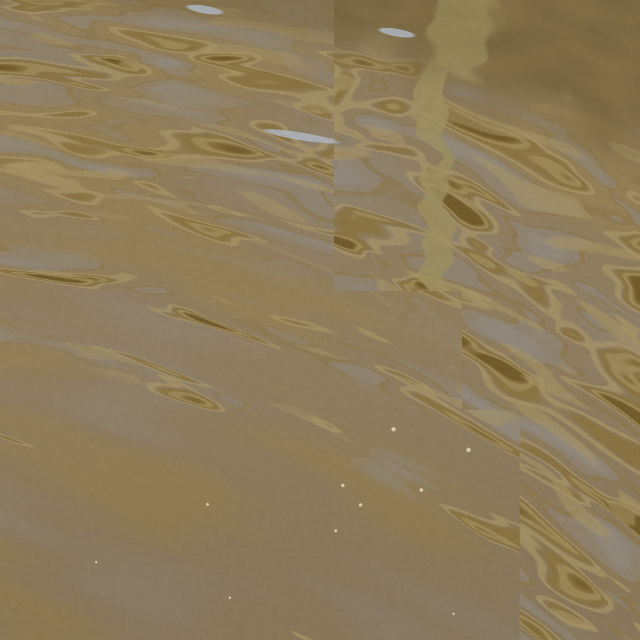
Give the GLSL for this texture, as a Shadertoy shader.

```glsl
// Muddy river water: calm silt below, sheared ripple bands with ochre reflections above and at right.

const vec3 SILT  = vec3(0.555, 0.485, 0.370);
const vec3 TAN   = vec3(0.575, 0.495, 0.335);
const vec3 HAZE  = vec3(0.560, 0.515, 0.450);
const vec3 OCHRE = vec3(0.535, 0.445, 0.245);
const vec3 UMBER = vec3(0.425, 0.340, 0.155);
const vec3 BROWN = vec3(0.475, 0.400, 0.245);
const vec3 CREAM = vec3(0.645, 0.575, 0.395);
const vec3 REED  = vec3(0.610, 0.560, 0.370);
const vec3 SKY   = vec3(0.680, 0.710, 0.750);

vec2 hash2(vec2 p) {
    vec3 q = fract(p.xyx * vec3(0.1031, 0.1030, 0.0973));
    q += dot(q, q.yzx + 33.33);
    return fract((q.xx + q.yz) * q.zy);
}

float cornerSlope(vec2 cell, vec2 offset) {
    float a = 6.2832 * hash2(cell).x;
    return dot(vec2(cos(a), sin(a)), offset);
}

// Gradient noise, about -0.7 to 0.7
float noise(vec2 p) {
    vec2 i = floor(p), f = p - i, e = vec2(1.0, 0.0);
    vec2 u = f * f * f * (f * (f * 6.0 - 15.0) + 10.0);
    float low = mix(cornerSlope(i, f), cornerSlope(i + e, f - e), u.x);
    float high = mix(cornerSlope(i + e.yx, f - e.yx), cornerSlope(i + 1.0, f - 1.0), u.x);
    return mix(low, high, u.y);
}

float band(float v, float center, float halfWidth) {
    return 1.0 - smoothstep(0.4 * halfWidth, halfWidth, abs(v - center));
}

// Height across the flow: constant along a wave crest
float crest(vec2 p) {
    return p.y + p.x * (0.38 - 0.32 * p.y) + 0.08 * p.x * p.x;
}

// Soft, cloudy water without ripples
vec3 calmWater(vec2 p, float t) {
    float cloud = noise(vec2(p.x * 2.5, t * 7.0) + 40.0) + 0.4 * noise(vec2(p.x * 5.0, t * 24.0));
    vec3 col = mix(SILT, TAN, smoothstep(0.0, 0.5, cloud + 0.2 - 0.3 * p.x));
    col = mix(col, HAZE, 0.55 * smoothstep(0.05, 0.5, -cloud));
    return col * (0.95 + 0.05 * smoothstep(0.0, 0.5, p.y));
}

// Nested contours of a stretched noise form lens-shaped reflections
vec3 rippledWater(vec2 p, float t, float activity, vec2 scale, float seed) {
    vec2 q = vec2(p.x, t) * scale + seed;
    q += 0.65 * vec2(noise(q * 0.7 + 11.0), noise(q * 0.8 + 23.0));
    float n = noise(q) + 0.38 * noise(q * vec2(1.7, 2.1) + 7.0);
    float fine = noise(q * vec2(1.2, 1.7) + 61.0);
    float e = n - 0.5 * (1.0 - activity);

    vec3 col = calmWater(p, t);
    col = mix(col, HAZE, 0.8 * activity * smoothstep(0.02, 0.22, -n));
    col = mix(col, vec3(0.57, 0.55, 0.52), 0.6 * activity * smoothstep(0.28, 0.45, -n));
    col = mix(col, OCHRE, 0.85 * smoothstep(0.12, 0.20, e));
    col = mix(col, UMBER, 0.85 * smoothstep(0.31, 0.40, e));
    col = mix(col, CREAM, 0.75 * band(e, 0.09, 0.06));
    col = mix(col, CREAM, 0.60 * band(e, 0.28, 0.05));
    col = mix(col, OCHRE, 0.55 * activity * band(n, -0.13, 0.05));
    return mix(col, CREAM, 0.65 * activity * smoothstep(0.22, 0.32, fine));
}

vec3 leftWater(vec2 p, float t) {
    float wobble = t + 0.018 * noise(vec2(p.x * 5.0, 3.0));
    float bands = max(band(wobble, 0.595, 0.038), 0.85 * band(wobble, 0.478, 0.030));
    float activity = max(bands, smoothstep(0.62, 0.76, t));
    activity *= 0.78 + 0.5 * noise(vec2(p.x * 3.0, t * 13.0) + 5.0);
    vec3 col = rippledWater(p, t, clamp(activity, 0.0, 1.0), vec2(5.5, 32.0), 3.0);
    return mix(col, BROWN, 0.6 * smoothstep(0.98, 1.03, t));
}

vec3 rightWater(vec2 p, float t) {
    float shade = smoothstep(0.94, 1.03, t + 0.05 * noise(p * 8.0));
    vec3 col = rippledWater(p, t, 0.9 - 0.6 * shade, vec2(6.5, 25.0), 19.0);
    vec3 silt = BROWN * (1.0 + 0.12 * noise(vec2(p.x * 12.0, t * 40.0)));
    col = mix(col, silt, 0.85 * shade);

    // Wavering upright reflections of a pole and its pale top
    float sway = 0.06 * noise(vec2(p.y * 9.0, 2.0)) + 0.025 * noise(vec2(p.y * 26.0, 8.0));
    float ragged = 0.018 + 0.02 * noise(vec2(p.x * 14.0, t * 32.0));
    float reach = smoothstep(0.44, 0.52, p.y) * smoothstep(0.93, 0.86, p.y);
    float pole = smoothstep(0.003, -0.003, abs(p.x - 0.685 - sway) - ragged) * reach;
    vec2 top = (p - vec2(0.725, 0.96)) / vec2(0.055, 0.085);
    float head = smoothstep(1.1, 0.8, length(top) + 0.8 * noise(vec2(p.x * 16.0, t * 34.0)));
    return mix(col, REED, 0.8 * max(pole, 0.8 * head));
}

// Slim lens along the flow
float sliver(vec2 p, vec2 center, vec2 size) {
    vec2 d = p - center;
    d.y += 0.16 * d.x;
    return smoothstep(1.15, 0.85, length(d / size));
}

void mainImage(out vec4 fragColor, in vec2 fragCoord) {
    vec2 p = fragCoord / iResolution.xy;
    float t = crest(p);

    // Stepped upright seam between the two stretches of water
    float seam = p.y > 0.545 ? 0.522 : (p.y > 0.15 ? 0.722 + 0.09 * step(p.y, 0.36) : 0.812);
    vec3 col = mix(leftWater(p, t), rightWater(p, t), smoothstep(-0.001, 0.001, p.x - seam));

    // Sky glints near the top
    for (int i = 0; i < 3; i++) {
        float k = float(i);
        vec2 center = vec2(0.32 + 0.15 * k, 0.985 - 0.18 * mod(k, 2.0) - 0.018 * k);
        col = mix(col, SKY, 0.85 * sliver(p, center, vec2(0.028 + 0.03 * mod(k, 2.0), 0.006)));
    }

    // Foam specks on the calm water
    for (int i = 0; i < 10; i++) {
        vec2 h = hash2(vec2(float(i), 17.0));
        vec2 center = vec2(0.04 + 0.7 * h.x, 0.03 + 0.3 * h.y);
        float radius = 0.0018 + 0.002 * h.x * h.y;
        col = mix(col, vec3(0.83, 0.80, 0.70), smoothstep(1.4, 0.5, length(p - center) / radius));
    }

    // Faint surface grain
    col *= 1.0 + 0.025 * noise(p * 190.0) + 0.02 * noise(p * vec2(60.0, 110.0));
    fragColor = vec4(col, 1.0);
}
```
